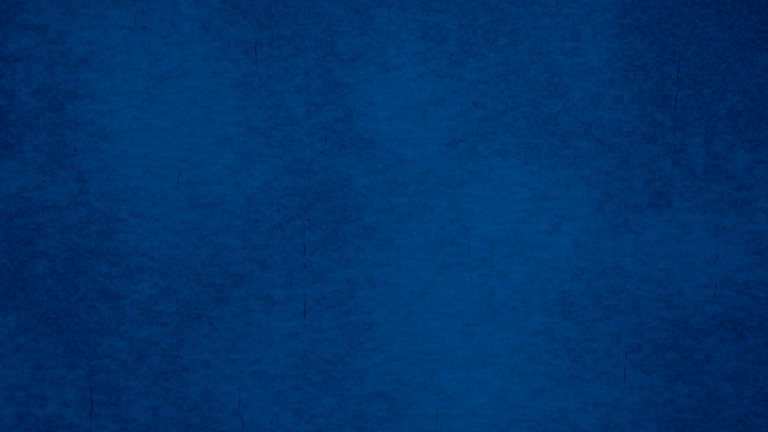
Give the GLSL for this texture, as a Shadertoy shader.

```glsl
// Worn deep-blue plaster with a soft glow, fine dark scuffs, woven streaks and hairline cracks.

const vec3 DEEP_BLUE  = vec3(0.0, 0.10, 0.29);
const vec3 LIGHT_BLUE = vec3(0.0, 0.29, 0.54);
const float BASE_TONE    = 0.87;
const vec2  GLOW_CENTER  = vec2(0.47, 0.55);
const vec2  GLOW_SCALE   = vec2(1.6, 1.3);
const float VIGNETTE     = 0.44;
const float CLOUD_AMOUNT = 0.50;
const float WEAR_AMOUNT  = 0.44;
const float WEAVE_AMOUNT = 0.24;
const float GRAIN_AMOUNT = 0.18;
const float CRACK_AMOUNT = 0.42;
const float SPECK_AMOUNT = 0.40;
const int   CRACK_COUNT  = 24;
const float CRACK_WIDTH  = 0.0008;
const float SPECK_CELLS  = 13.0;

float hash(vec2 p) {
    vec3 q = fract(vec3(p.xyx) * 0.1031);
    q += dot(q, q.yzx + 33.33);
    return fract((q.x + q.y) * q.z);
}

vec2 hash2(vec2 p) {
    return vec2(hash(p), hash(p + 71.7));
}

float noise(vec2 p) {
    vec2 cell = floor(p);
    vec2 f = fract(p);
    f = f * f * (3.0 - 2.0 * f);
    float bottom = mix(hash(cell), hash(cell + vec2(1, 0)), f.x);
    float top = mix(hash(cell + vec2(0, 1)), hash(cell + vec2(1, 1)), f.x);
    return mix(bottom, top, f.y);
}

float fbm(vec2 p) {
    float sum = 0.0;
    float weight = 0.5;
    for (int i = 0; i < 6; i++) {
        sum += weight * noise(p);
        p = mat2(0.8, 0.6, -0.6, 0.8) * p * 2.07 + 13.1;
        weight *= 0.52;
    }
    return sum;
}

// Broken hairlines: mostly upright, every sixth one level.
float cracks(vec2 p, float aspect, float pixel) {
    float ink = 0.0;
    for (int i = 0; i < CRACK_COUNT; i++) {
        vec2 seed = vec2(float(i) + 3.0, 17.0);
        vec2 d = p - hash2(seed) * vec2(aspect, 1.0);
        if (i % 6 == 0) d = d.yx;
        float reach = mix(0.03, 0.15, hash(seed + 5.0));
        float lean = (hash(seed + 9.0) - 0.5) * 0.22;
        float wobble = (noise(vec2(d.y * 60.0, seed.x * 7.0)) - 0.5) * 0.006;
        float dist = abs(d.x - lean * d.y - wobble);
        float line = 1.0 - smoothstep(CRACK_WIDTH, CRACK_WIDTH + pixel, dist);
        float ends = 1.0 - smoothstep(reach * 0.5, reach, abs(d.y));
        float gaps = smoothstep(0.3, 0.8, noise(vec2(d.y * 80.0, seed.x * 3.0)));
        float strength = mix(0.25, 1.0, hash(seed + 21.0));
        ink = max(ink, line * ends * gaps * strength);
    }
    return ink;
}

// Small dark pits in a sparse share of the cells.
float specks(vec2 p, float pixel) {
    vec2 cell = floor(p * SPECK_CELLS);
    vec2 center = (cell + 0.2 + 0.6 * hash2(cell + 40.0)) / SPECK_CELLS;
    float radius = mix(0.0005, 0.002, hash(cell + 90.0));
    float dist = length(p - center);
    float present = step(0.95, hash(cell + 150.0));
    return present * (1.0 - smoothstep(radius, radius + pixel, dist));
}

void mainImage(out vec4 fragColor, in vec2 fragCoord) {
    vec2 uv = fragCoord / iResolution.xy;
    vec2 p = fragCoord / iResolution.y;
    float aspect = iResolution.x / iResolution.y;
    float pixel = 1.0 / iResolution.y;

    // Broad light: bright middle, dim borders, large soft clouds.
    vec2 fromGlow = (uv - GLOW_CENTER) * GLOW_SCALE;
    float tone = BASE_TONE - VIGNETTE * dot(fromGlow, fromGlow);
    float clouds = 0.7 * noise(p * vec2(2.2, 1.5) + 24.3) + 0.3 * fbm(p * 5.0 + 3.7);
    tone += CLOUD_AMOUNT * (clouds - 0.5);

    // Rubbed dark patches, gathered at the borders and dissolved into fine scuffs.
    float threads = noise(p * vec2(26.0, 150.0));
    float scuffs = fbm(p * vec2(42.0, 80.0) + 31.0);
    float edge = smoothstep(0.1, 0.9, length(fromGlow));
    float patches = fbm(p * vec2(3.0, 2.6) + 57.0) + 0.28 * (edge - 0.2);
    float wear = smoothstep(0.35, 0.95, patches + 0.6 * (scuffs - 0.5));
    tone -= WEAR_AMOUNT * wear * mix(0.4, 1.0, threads);

    // Woven streaks and crisp plaster grain, rougher where worn.
    float weave = 0.6 * threads + 0.4 * noise(p * vec2(80.0, 190.0) + 8.0);
    float roughness = mix(0.75, 1.5, wear);
    tone += WEAVE_AMOUNT * (weave - 0.5) * roughness;
    tone += GRAIN_AMOUNT * (noise(p * 190.0 + 19.0) - 0.5) * roughness;

    // Damage marks.
    tone -= CRACK_AMOUNT * cracks(p, aspect, pixel);
    tone -= SPECK_AMOUNT * specks(p, pixel);

    fragColor = vec4(mix(DEEP_BLUE, LIGHT_BLUE, clamp(tone, 0.0, 1.0)), 1.0);
}
```
